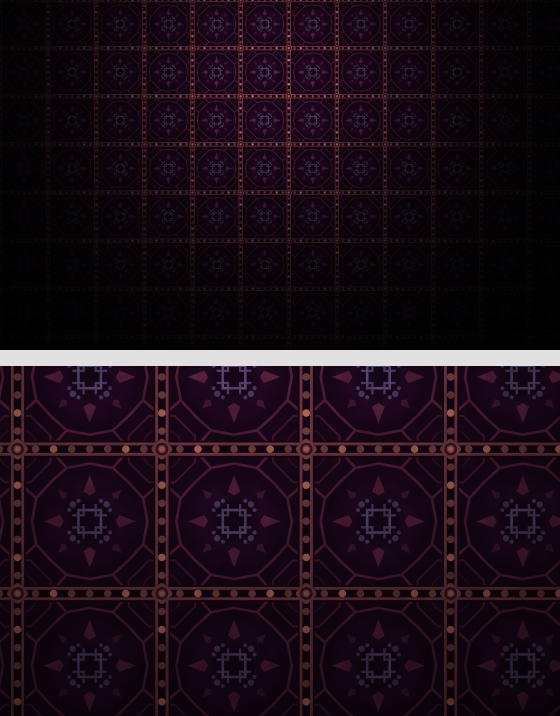
Top: the whole. Bottom: its middle third, enlarged.
A WebGL 1 fragment shader for this pattern:

```glsl
precision highp float;
// Dim plum lattice of beaded rails around star tiles, lit by a soft spotlight.
uniform vec2 u_resolution;

const float TILE = 0.1375; // tile side, in canvas heights
const vec3 GROUND = vec3(0.125, 0.030, 0.125);
const vec3 SHADE = vec3(0.075, 0.015, 0.075);
const vec3 ROSE = vec3(0.33, 0.125, 0.225);
const vec3 RAIL = vec3(0.47, 0.225, 0.255);
const vec3 BEAD = vec3(0.70, 0.41, 0.36);
const vec3 BLUE = vec3(0.39, 0.31, 0.50);

float hash(vec2 p) {
  return fract(sin(dot(p, vec2(12.99, 78.23))) * 43758.5);
}

float noise(vec2 p) {
  vec2 i = floor(p);
  vec2 f = fract(p);
  f = f * f * (3.0 - 2.0 * f);
  float low = mix(hash(i), hash(i + vec2(1.0, 0.0)), f.x);
  float high = mix(hash(i + vec2(0.0, 1.0)), hash(i + 1.0), f.x);
  return mix(low, high, f.y);
}

// Smooth coverage of a shape with signed distance d.
float fill(float d, float px) {
  return clamp(0.5 - d / px, 0.0, 1.0);
}

// Coverage of a line of the given half width along d = 0.
float stroke(float d, float halfWidth, float px) {
  return fill(abs(d) - halfWidth, px);
}

float segment(vec2 p, vec2 a, vec2 b) {
  vec2 ab = b - a;
  return length(p - a - ab * clamp(dot(p - a, ab) / dot(ab, ab), 0.0, 1.0));
}

// Spear along +x from base to tip, flaring from its notched base.
float spear(vec2 p, float base, float tip, float slope) {
  float y = abs(p.y);
  float side = dot(vec2(p.x - tip, y), normalize(vec2(slope, 1.0)));
  return max(side, base - p.x + 0.6 * y);
}

// Rose framework: octagon frame, corner frames and star points.
float framework(vec2 s, vec2 diagonal, vec2 corner, float px) {
  vec2 knee = vec2(0.37, 0.16);
  float frame = segment(s, vec2(0.40, 0.0), knee);
  frame = min(frame, segment(s, knee, vec2(0.27)));
  frame = min(frame, segment(s, knee, vec2(0.46, 0.24)));
  float m = 0.9 * stroke(frame, 0.009, px);
  float cut = max(max(corner.x, corner.y), 0.72 * (corner.x + corner.y)) - 0.23;
  m = max(m, 0.65 * stroke(cut, 0.007, px));
  m = max(m, 0.35 * stroke(length(corner) - 0.14, 0.006, px));
  m = max(m, 0.95 * fill(spear(s, 0.18, 0.32, 0.38), px));
  return max(m, 0.6 * fill(spear(diagonal, 0.23, 0.31, 0.45), px));
}

// Blue heart: knotted square with a bud on each diagonal.
float heart(vec2 s, vec2 diagonal, float px) {
  float m = stroke(s.x - 0.078, 0.009, px);
  float bars = max(abs(s.y - 0.042) - 0.008, s.x - 0.12);
  m = max(m, 0.85 * fill(bars, px));
  float bud = length(diagonal - vec2(0.165, 0.0)) - 0.022;
  float leaves = length(diagonal - vec2(0.155, 0.045)) - 0.014;
  m = max(m, 0.75 * fill(min(bud, leaves), px));
  return m * fill(s.x - 0.17, px);
}

vec3 tile(vec2 p, float px) {
  vec2 q = abs(p);
  vec2 s = vec2(max(q.x, q.y), min(q.x, q.y));
  vec2 diagonal = vec2(s.x + s.y, s.x - s.y) * 0.7071;
  vec2 corner = 0.5 - q;
  float edge = 0.5 - s.x;

  vec3 col = mix(GROUND, SHADE, 0.6 * smoothstep(0.20, 0.38, length(p)));
  col = mix(col, SHADE, 0.7 * fill(length(p) - 0.15, 0.06));
  col = mix(col, ROSE, framework(s, diagonal, corner, px));
  col = mix(col, BLUE, 0.85 * heart(s, diagonal, px));

  // Twin rails with a dark slot and evenly spaced beads
  col = mix(col, SHADE, fill(edge - 0.058, px));
  col = mix(col, RAIL, 0.9 * stroke(edge - 0.036, 0.010, px));
  float along = (fract(s.y * 8.0 + 0.5) - 0.5) / 8.0;
  float bright = 0.55 + 0.4 * fill(abs(s.y - 0.25) - 0.07, px);
  col = mix(col, BEAD, bright * fill(length(vec2(edge, along)) - 0.026, px));

  // Rosette at each crossing
  float r = length(corner);
  float lobes = 0.062 + 0.010 * cos(4.0 * atan(corner.y, corner.x));
  col = mix(col, RAIL, fill(r - lobes, px));
  col = mix(col, SHADE, 0.7 * stroke(r - 0.036, 0.008, px));
  return mix(col, BEAD, 0.8 * fill(r - 0.018, px));
}

void main() {
  vec2 uv = gl_FragCoord.xy / u_resolution.y;
  float aspect = u_resolution.x / u_resolution.y;
  float px = 1.0 / (u_resolution.y * TILE);

  // Rows are counted from the top edge
  vec2 grid = vec2(uv.x, 1.0 - uv.y) / TILE;
  vec3 col = tile(fract(grid) - 0.5, px);
  col *= 0.90 + 0.20 * noise(grid * 14.0);

  // Spotlight high in the middle, fading to near black
  vec2 fromLight = uv - vec2(0.485 * aspect, 0.77);
  float light = exp(-dot(fromLight, fromLight) / 0.25);
  col *= 0.03 + 1.02 * light;
  col *= smoothstep(0.004, 0.008, uv.y);
  gl_FragColor = vec4(col, 1.0);
}
```
